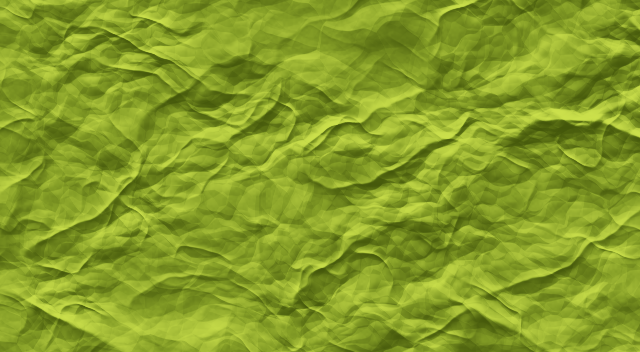
This texture is drawn by a WebGL 2 fragment shader. Its source:

```glsl
#version 300 es
precision highp float;

uniform vec2 u_resolution;
out vec4 fragColor;

const vec3 SHADE_COLOR = vec3(0.31, 0.39, 0.06);
const vec3 PAPER_COLOR = vec3(0.52, 0.62, 0.15);
const vec3 LIGHT_COLOR = vec3(0.69, 0.78, 0.24);
const vec2 LIGHT_DIR = vec2(-0.28, 0.96);
const float SLOPE_STEP = 0.0036;    // softness of the creases
const float RELIEF = 1.36;          // contrast of the lighting
const float BASE_TONE = -0.12;
const int FACET_LAYERS = 6;
const float FACET_WEIGHT[6] = float[6](0.38, 0.44, 0.52, 0.48, 0.38, 0.24);
const float FACET_SCALE = 3.3;      // largest facets per canvas height
const float FACET_GROWTH = 1.68;
const float STRETCH = 0.7;          // below 1 lengthens facets sideways
const float TILT = 0.48;            // crease angle in radians
const int RIDGE_LAYERS = 3;
const float RIDGE_SCALE = 3.4;
const float RIDGE_WEIGHT = 0.17;
const float RIDGE_SHARPNESS = 5.0;
const float GRAIN = 0.11;

float hash(vec2 p) {
    return fract(sin(dot(p, vec2(127.1, 311.7))) * 43758.5453);
}

vec2 hash2(vec2 p) {
    return vec2(hash(p), hash(p + vec2(37.2, 17.9)));
}

mat2 rotation(float angle) {
    float c = cos(angle), s = sin(angle);
    return mat2(c, s, -s, c);
}

// Value noise in -1..1
float noise(vec2 p) {
    vec2 cell = floor(p), f = fract(p);
    f = f * f * f * (f * (f * 6.0 - 15.0) + 10.0);
    float low = mix(hash(cell), hash(cell + vec2(1.0, 0.0)), f.x);
    float high = mix(hash(cell + vec2(0.0, 1.0)), hash(cell + 1.0), f.x);
    return 2.0 * mix(low, high, f.y) - 1.0;
}

vec2 noise2(vec2 p) {
    return vec2(noise(p), noise(p + vec2(51.3, 23.7)));
}

// Rounded cones meeting in straight creases
float facets(vec2 p) {
    vec2 cell = floor(p);
    float nearest = 8.0;
    for (int y = -1; y <= 1; y++) {
        for (int x = -1; x <= 1; x++) {
            vec2 id = cell + vec2(x, y);
            vec2 offset = id + 0.05 + 0.9 * hash2(id) - p;
            float lift = 0.15 * hash(id + 71.7);
            nearest = min(nearest, dot(offset, offset) + lift);
        }
    }
    return sqrt(nearest + 0.01);
}

// Narrow pinched ridges along wandering lines
float ridges(vec2 p) {
    float n = noise(p);
    return exp(-RIDGE_SHARPNESS * sqrt(n * n + 0.002));
}

float paperHeight(vec2 p) {
    vec2 q = p + 0.034 * noise2(p * 4.3) + 0.012 * noise2(p * 13.0 + 9.1)
               + 0.004 * noise2(p * 31.0 + 5.6);
    float crinkle = 1.0 + 0.75 * noise(p * 4.2 + 4.3);
    float height = 0.0;

    // Facets, alternating between dents and bumps
    float scale = FACET_SCALE, side = 1.0;
    for (int i = 0; i < FACET_LAYERS; i++) {
        vec2 r = rotation(side * TILT + 0.1 * float(i)) * q;
        vec2 s = r * vec2(STRETCH, 1.0) * scale + 13.7 * float(i + 1);
        float amount = i < 3 ? 1.0 : crinkle;
        height += side * amount * FACET_WEIGHT[i] * facets(s) / scale;
        scale *= FACET_GROWTH;
        side = -side;
    }

    // Crossing sets of ridges
    scale = RIDGE_SCALE;
    side = 1.0;
    for (int i = 0; i < RIDGE_LAYERS; i++) {
        vec2 r = rotation(side * TILT) * q;
        vec2 s = r * vec2(STRETCH, 1.0) * scale + 31.9 * float(i + 1);
        height += RIDGE_WEIGHT * crinkle * ridges(s) / scale;
        scale *= 1.9;
        side = -side;
    }
    return height;
}

vec3 paperColor(float tone) {
    vec3 dark = mix(PAPER_COLOR, SHADE_COLOR, -tone / 1.85);
    vec3 bright = mix(PAPER_COLOR, LIGHT_COLOR, tone / 1.4);
    return tone < 0.0 ? dark : bright;
}

void main() {
    vec2 p = gl_FragCoord.xy / u_resolution.y;

    // Brightness follows the slope facing the light
    vec2 halfStep = 0.5 * SLOPE_STEP * LIGHT_DIR;
    float slope = (paperHeight(p - halfStep) - paperHeight(p + halfStep)) / SLOPE_STEP;
    float tone = slope * RELIEF + BASE_TONE;

    // Uneven light and fine fibre
    tone += 0.3 * noise(p * 1.7 + 6.2) + GRAIN * noise(p * 140.0);
    tone = 2.3 * tanh(tone / 2.2);

    fragColor = vec4(paperColor(tone), 1.0);
}
```
